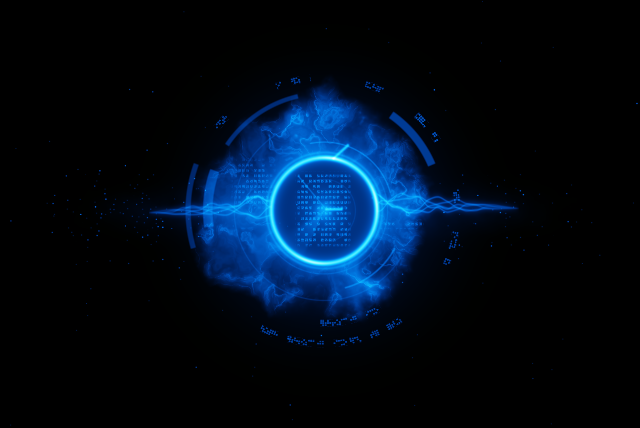
This background is drawn by a Shadertoy shader. Its source:

```glsl
const vec2 CENTER = vec2(0.0098, 0.008);
const float RING_R = 0.1235;
const float SHELL_R = 0.243;
const float DASH_R = 0.311;
const vec2 GLYPH_CELL = vec2(0.0092, 0.0125);
const float DUST_CELL = 0.011;
const vec3 ABSORB = vec3(0.0006, 0.3, 1.0);

float hash(vec2 p) {
    vec3 q = fract(p.xyx * vec3(0.1031, 0.103, 0.0973));
    q += dot(q, q.yzx + 33.33);
    return fract((q.x + q.y) * q.z);
}

float noise(vec2 p) {
    vec2 i = floor(p), f = fract(p);
    f = f * f * (3.0 - 2.0 * f);
    return mix(mix(hash(i), hash(i + vec2(1, 0)), f.x),
               mix(hash(i + vec2(0, 1)), hash(i + vec2(1, 1)), f.x), f.y);
}

float fbm(vec2 p) {
    float sum = 0.0, amp = 0.516;
    for (int i = 0; i < 5; i++) {
        sum += amp * noise(p);
        p = mat2(1.6, 1.2, -1.2, 1.6) * p + 7.3;
        amp *= 0.5;
    }
    return sum;
}

float bell(float x, float width) { return exp(-x * x / (width * width)); }
float spot(vec2 p, vec2 c, float size) { return bell(length(p - c), size); }

float box(vec2 p, vec2 halfSize, float soft) {
    vec2 e = 1.0 - smoothstep(halfSize - soft, halfSize + soft, abs(p));
    return e.x * e.y;
}

float segment(vec2 p, vec2 a, vec2 b, float width) {
    vec2 d = b - a;
    return bell(length(p - a - d * clamp(dot(p - a, d) / dot(d, d), 0.0, 1.0)), width);
}

// Circular band between two angles in degrees
float arc(vec2 p, float radius, float width, float from, float to) {
    float px = 1.0 / iResolution.y;
    float mid = radians(0.5 * (from + to)), span = radians(0.5 * (to - from));
    vec2 q = mat2(cos(mid), -sin(mid), sin(mid), cos(mid)) * p;
    return box(vec2(length(p) - radius, atan(q.y, q.x) * radius), vec2(width, span * radius), px);
}

// Broken marks along an arc
float dashes(vec2 p, float radius, float from, float to) {
    vec2 g = vec2((atan(p.y, p.x) + 3.2) * radius / 0.0055, (length(p) - radius) / 0.005 + 40.5);
    vec2 id = floor(g);
    float on = step(0.4, hash(id)) * step(0.4, hash(vec2(floor(id.x / 4.0), 9.0)));
    return on * box(fract(g) - 0.5, vec2(0.38), 0.2) * arc(p, radius, 0.0075, from, to);
}

float glyphs(vec2 p) {
    vec2 g = p / GLYPH_CELL + 50.0;
    vec2 id = floor(g), f = fract(g) - 0.5;
    float ink = step(0.35, hash(floor(f * 4.0) + id * 5.0));
    return step(0.2, hash(id)) * (0.4 + 0.6 * ink) * box(f, vec2(0.34, 0.24), 0.14);
}

// Drifting specks, densest along the horizontal axis
float dust(vec2 p) {
    vec2 id = floor(p / DUST_CELL), f = fract(p / DUST_CELL) - 0.5;
    vec2 offset = vec2(hash(id + 3.1), hash(id + 8.7)) - 0.5;
    float seed = hash(id + 21.0);
    float density = 0.4 * bell(abs(p.x) - 0.46, 0.15) * bell(p.y, 0.075) + 0.02 * bell(length(p), 0.5);
    density *= p.x < 0.0 ? 1.0 : 0.55;
    return step(1.0 - density, seed) * bell(length(f - offset * 0.7), 0.13) * (0.3 + 2.2 * pow(hash(id + 5.0), 5.0));
}

float plasma(vec2 p) {
    float r = length(p);
    vec2 warp = vec2(fbm(p * 9.0 + 2.0), fbm(p * 9.0 + 17.0)) - 0.5;
    float edge = SHELL_R + 0.09 * (fbm(p / max(r, 0.01) * 2.0 + 4.0) - 0.5) + 0.11 * warp.x;
    edge += 0.05 * spot(p, vec2(-0.27, -0.15), 0.13);
    float body = (1.0 - smoothstep(edge - 0.035, edge + 0.035, r)) * smoothstep(0.11, 0.14, r);
    float cloud = fbm(p * 11.0 + warp * 3.0);
    float veins = pow(1.0 - abs(2.0 * fbm(p * 10.0 + warp * 4.5 + 31.0) - 1.0), 11.0);
    float hot = spot(p, vec2(0.215, 0.02), 0.06) + spot(p, vec2(0.09, -0.19), 0.045)
              + 0.8 * spot(p, vec2(-0.055, 0.2), 0.06) + 0.5 * spot(p, vec2(-0.2, -0.01), 0.07);
    float rim = bell(r - edge + 0.025, 0.035);
    return body * (0.1 + 1.5 * cloud * cloud + veins * (0.3 + 0.6 * rim + 1.5 * hot) + 0.8 * hot);
}

// Strands that spread near the ring and meet at the tips
float beams(vec2 p) {
    float side = sign(p.x), x = abs(p.x), tip = side < 0.0 ? 0.41 : 0.455;
    float t = clamp((x - RING_R) / (tip - RING_R), 0.0, 1.0), sum = 0.0;
    for (int i = 0; i < 5; i++) {
        float k = float(i);
        float y = side * 0.005 + 0.015 * (1.0 - t) + (1.0 - t) * 0.024 * sin(x * (17.0 + 6.0 * k) + k * 2.1 + side);
        y += (1.0 - t) * 0.018 * (noise(vec2(x * 45.0, k * 7.0 + side)) - 0.5);
        sum += bell(p.y - y, 0.0022) + 0.2 * bell(p.y - y, 0.009);
    }
    return sum * smoothstep(RING_R - 0.005, RING_R + 0.01, x) * pow(1.0 - t, 0.7) * 1.15;
}

float core(vec2 p) {
    float r = length(p), angle = atan(p.y, p.x);
    float inside = 1.0 - smoothstep(RING_R - 0.004, RING_R, r);
    float wedge = smoothstep(-2.7, -2.4, angle) * (1.0 - smoothstep(-2.05, -1.95, angle));
    float light = 0.3 + 0.7 * spot(p, vec2(0), 0.05) + 2.0 * spot(p, vec2(0), 0.016);
    light += 0.7 * wedge * bell(r, 0.08) + 0.8 * segment(p, vec2(-0.06, 0.08), vec2(0.0, 0.008), 0.0018);
    light += 1.4 * glyphs(p) * box(p + vec2(0.002, -0.003), vec2(0.06, 0.083), 0.008);
    light += 4.0 * segment(p, vec2(0.005, 0.003), vec2(0.04, 0.003), 0.003);
    return inside * (light + 0.3 * arc(p, 0.073, 0.0008, -80.0, 130.0));
}

void mainImage(out vec4 fragColor, in vec2 fragCoord) {
    vec2 p = (fragCoord - 0.5 * iResolution.xy) / iResolution.y - CENTER;
    float r = length(p), d = r - RING_R;

    // Halo, side haze and energy
    float light = 0.4 * bell(r, 0.215) + plasma(p) + beams(p) + core(p) + dust(p);
    light += 0.7 * bell(p.x, 0.31) * bell(p.y, 0.045) * fbm(p * 14.0) * smoothstep(0.1, 0.15, r);

    // Main ring with brighter contact points
    float flare = spot(p, vec2(0.121, 0.022), 0.04) + spot(p, vec2(-0.03, -0.122), 0.04) + spot(p, vec2(0.02, 0.122), 0.03);
    light += (6.5 + 4.0 * flare) * bell(d, 0.0045) + 1.7 * exp(-abs(d) / (d > 0.0 ? 0.02 : 0.011));
    light += 0.9 * bell(d - 0.012, 0.003);
    light += 4.0 * segment(p, vec2(0.022, 0.122), vec2(0.055, 0.152), 0.003);

    // Instrument arcs
    light += 0.55 * arc(p, 0.274, 0.005, 103.0, 146.0) + 0.8 * arc(p, 0.273, 0.009, 23.0, 55.0);
    light += 0.5 * arc(p, 0.318, 0.006, 160.0, 196.0) + 0.75 * arc(p, 0.272, 0.011, 160.0, 188.0);
    light += 1.3 * arc(p, 0.16, 0.001, 15.0, 102.0) + 1.2 * arc(p, 0.187, 0.0015, -75.0, -28.0);
    light += 0.4 * arc(p, 0.21, 0.001, 110.0, 330.0) + 0.5 * arc(p, 0.148, 0.001, -150.0, 30.0);

    // Dashed marks and side glyphs
    float marks = dashes(p, DASH_R, 28.0, 46.0) * 1.5 + dashes(p, DASH_R, 62.0, 72.0)
                + dashes(p, DASH_R, 96.0, 111.0) + dashes(p, DASH_R + 0.006, 136.0, 151.0)
                + dashes(p, DASH_R, 235.0, 305.0) + dashes(p, 0.263, 268.0, 300.0) + dashes(p, DASH_R, -24.0, 9.0);
    light += 0.9 * marks;
    light += 0.9 * glyphs(p) * (box(p - vec2(-0.165, 0.06), vec2(0.04, 0.05), 0.02) + box(p - vec2(0.18, -0.032), vec2(0.05, 0.009), 0.004));

    fragColor = vec4(1.0 - exp(-ABSORB * vec3(light * light * light, light, max(light - 0.01, 0.0))), 1.0);
}
```
